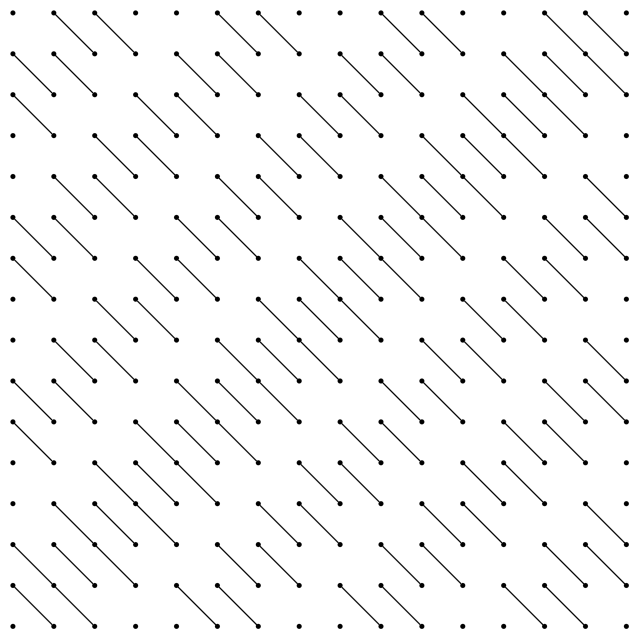
Reproduce this pattern procedurally as a WebGL 1 fragment shader.

```glsl
precision highp float;
// Square lattice of black dots, joined by diagonal strokes in mirrored bands, on white.

uniform vec2 u_resolution;

const float DOTS = 16.0;           // dots across and down
const float MARGIN = 0.0202;       // canvas edge to first dot
const float SPACING = 0.0639;      // dot to dot
const float DOT_RADIUS = 0.0039;
const float LINE_WIDTH = 0.00195;
const float BAND_PERIOD = 4.0;     // two strokes, then two gaps
const float BAND_STROKES = 2.0;
const vec3 PAPER = vec3(1.0);
const vec3 INK = vec3(0.0);

// Share of a pixel lying inside an edge; depth is positive inside.
float edgeCoverage(float depth, float pixel) {
  float reach = 0.7071 * pixel;
  return smoothstep(-reach, reach, depth);
}

// Both edges count, so strokes near one pixel wide keep their weight.
float strokeCoverage(float dist, float width, float pixel) {
  float halfWidth = 0.5 * width;
  return edgeCoverage(halfWidth - dist, pixel)
       + edgeCoverage(halfWidth + dist, pixel) - 1.0;
}

// Round dot on the nearest lattice point.
float dotCoverage(vec2 grid, float count, float spacing, float radius, float pixel) {
  vec2 nearest = clamp(floor(grid + 0.5), 0.0, count - 1.0);
  float dist = length(grid - nearest) * spacing;
  return edgeCoverage(radius - dist, pixel);
}

// One where a cell holds a stroke: bands mirror about the main anti-diagonal.
float hasStroke(vec2 cell, float cells) {
  vec2 inside = step(vec2(0.0), cell) * step(cell, vec2(cells - 1.0));
  float offset = abs(cell.x + cell.y - (cells - 1.0));
  float inBand = step(mod(offset + 0.5, BAND_PERIOD), BAND_STROKES);
  return inside.x * inside.y * inBand;
}

// Stroke from the upper left to the lower right corner of its cell.
float diagonalCoverage(vec2 grid, float cells, float spacing, float width, float pixel) {
  vec2 local = fract(grid);
  float dist = abs(local.x - local.y) * 0.7071 * spacing;
  return hasStroke(floor(grid), cells) * strokeCoverage(dist, width, pixel);
}

void main() {
  float pixel = 1.0 / min(u_resolution.x, u_resolution.y);

  // Lattice coordinates, with rows counted from the top.
  vec2 fromTop = vec2(gl_FragCoord.x, u_resolution.y - gl_FragCoord.y) * pixel;
  vec2 grid = (fromTop - MARGIN) / SPACING;

  float dots = dotCoverage(grid, DOTS, SPACING, DOT_RADIUS, pixel);
  float strokes = diagonalCoverage(grid, DOTS - 1.0, SPACING, LINE_WIDTH, pixel);

  gl_FragColor = vec4(mix(PAPER, INK, max(dots, strokes)), 1.0);
}
```
